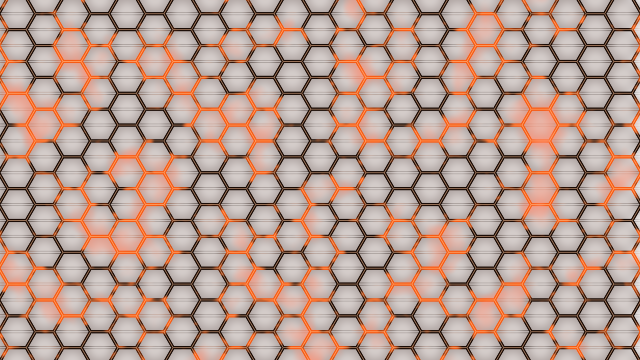
A Shadertoy shader for this pattern:

```glsl
// Pale flat-topped hexagon tiles separated by dark twin seams that glow in patches.
// A two-lattice hex repeat gives tile-local distances; gradient noise drives the
// heat that turns seams orange and spreads soft halos over the tiles.

const float ROWS = 11.32;                   // tiles per canvas height
const vec2 LATTICE = vec2(1.7320508, 1.0);  // repeat of one hex sub-lattice
const float SEAM_HALF = 0.052;              // half width of the whole seam
const float GROOVE_HALF = 0.014;            // half width of its light core

const vec3 TILE_LIGHT = vec3(0.83, 0.80, 0.79);
const vec3 TILE_SHADE = vec3(0.69, 0.65, 0.64);
const vec3 SEAM_DARK = vec3(0.10, 0.045, 0.02);
const vec3 CORE_TAN = vec3(0.60, 0.45, 0.35);
const vec3 EMBER = vec3(0.97, 0.36, 0.08);
const vec3 HOT_CORE = vec3(1.0, 0.60, 0.36);
const vec3 HALO = vec3(1.0, 0.60, 0.50);

vec2 gradientAt(vec2 cell) {
    vec3 h = fract(cell.xyx * vec3(0.1031, 0.1030, 0.0973));
    h += dot(h, h.yzx + 33.33);
    float angle = 6.2831853 * fract((h.x + h.y) * h.z);
    return vec2(cos(angle), sin(angle));
}

float gradientNoise(vec2 p) {
    vec2 i = floor(p), f = p - i;
    vec2 u = f * f * f * (f * (f * 6.0 - 15.0) + 10.0);
    vec2 e = vec2(0.0, 1.0);
    float low = mix(dot(gradientAt(i), f),
                    dot(gradientAt(i + e.yx), f - e.yx), u.x);
    float high = mix(dot(gradientAt(i + e.xy), f - e.xy),
                     dot(gradientAt(i + e.yy), f - e.yy), u.x);
    return mix(low, high, u.y);
}

float fractalNoise(vec2 p) {
    float sum = 0.0, gain = 1.0;
    for (int octave = 0; octave < 3; octave++) {
        sum += gain * gradientNoise(p);
        p = p * 2.03 + vec2(17.3, 9.1);
        gain *= 0.5;
    }
    return sum;
}

// Offset from the centre of the nearest hexagon, whose height is 1.
vec2 hexLocal(vec2 p) {
    vec2 a = mod(p, LATTICE) - 0.5 * LATTICE;
    vec2 b = mod(p - 0.5 * LATTICE, LATTICE) - 0.5 * LATTICE;
    return dot(a, a) < dot(b, b) ? a : b;
}

// Distance from inside a hexagon to its border.
float hexBorder(vec2 q) {
    q = abs(q);
    return 0.5 - max(q.y, dot(q, vec2(0.8660254, 0.5)));
}

// Smooth coverage of a band around distance zero.
float band(float d, float halfWidth, float pixel) {
    return 1.0 - smoothstep(halfWidth - 0.5 * pixel, halfWidth + 0.5 * pixel, abs(d));
}

vec3 tileColor(vec2 q, float heat, float pixel) {
    vec3 color = mix(TILE_LIGHT, TILE_SHADE, smoothstep(0.1, 0.58, length(q)));
    // Faint paired hairlines across the tile, stronger toward its side corners
    float hairline = band(abs(q.y) - 0.035, 0.012, pixel);
    float strength = mix(0.22, 0.45, smoothstep(0.1, 0.5, abs(q.x)));
    color = mix(color, mix(SEAM_DARK, EMBER, 0.5 * heat), hairline * strength);
    return color;
}

vec3 seamColor(float d, float heat, float pixel) {
    float core = band(d, GROOVE_HALF, pixel);
    vec3 cool = mix(SEAM_DARK, CORE_TAN, core);
    vec3 hot = mix(EMBER, HOT_CORE, core);
    return mix(cool, hot, heat);
}

void mainImage(out vec4 fragColor, in vec2 fragCoord) {
    vec2 uv = (fragCoord - 0.5 * iResolution.xy) / iResolution.y;
    vec2 p = (uv - vec2(0.0, 0.0201)) * ROWS + vec2(0.0, 0.5);
    float pixel = ROWS / iResolution.y;

    vec2 q = hexLocal(p);
    float d = hexBorder(q);

    // Broad heat patches with finer streaks along the seams
    float patches = fractalNoise(p * 0.55 + vec2(31.7, 12.4));
    float streaks = gradientNoise(p * vec2(3.1, 5.3) + 7.0);
    float seamHeat = smoothstep(-0.18, 0.22, patches + 0.3 * streaks);
    float haloHeat = smoothstep(0.08, 0.65, patches);

    // Tiles, warmed most strongly beside their hot borders
    vec3 color = tileColor(q, seamHeat, pixel);
    color = mix(color, HALO, haloHeat * mix(0.45, 0.95, exp(-5.0 * d)));

    // White flares fading in from the right side
    float side = smoothstep(0.82, 0.90, uv.x);
    float flare = 0.5 + 0.5 * cos(6.2831853 * p.y);
    color = mix(color, vec3(1.0), 0.65 * side * flare);

    // Twin seams, bleached a little in the hottest spots
    vec3 seam = seamColor(d, seamHeat, pixel);
    seam = mix(seam, HALO, 0.45 * smoothstep(0.45, 0.8, patches));
    color = mix(color, seam, band(d, SEAM_HALF, pixel));

    fragColor = vec4(color, 1.0);
}
```
